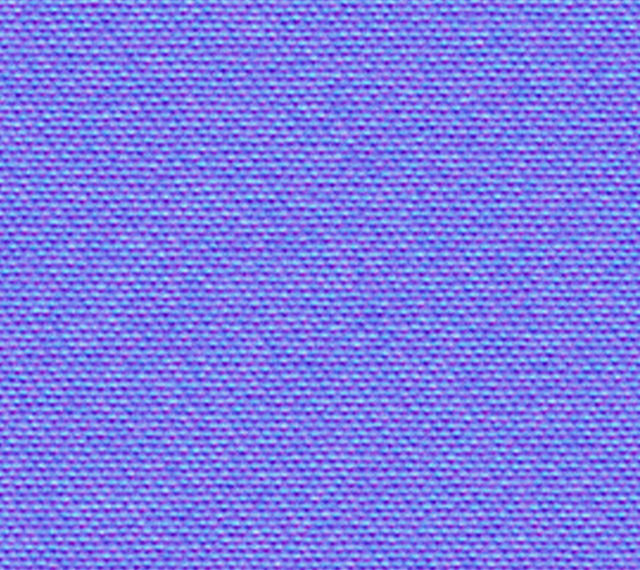
Reproduce this texture map procedurally as a Shadertoy shader.

```glsl
// Tangent-space normal map of a tightly woven cloth: staggered rows of
// rounded thread bumps. Each bump is a tapered Gaussian whose slope is
// summed analytically, then tilted, jittered and grained before colouring.

const vec2  REPEATS      = vec2(54.0, 70.0);  // bumps across, rows down
const vec2  BUMP_RADIUS  = vec2(0.36, 0.40);  // in cells
const float TAPER        = 0.25;              // bumps widen upwards
const vec2  JITTER       = vec2(0.20, 0.18);  // bump centre offset, in cells
const float HEIGHT_VARY  = 0.50;              // bump height variation
const float WOBBLE       = 0.06;              // slow drift of the rows
const vec2  SLOPE_GAIN   = vec2(0.11, 0.41);
const vec2  TILT         = vec2(0.11, 0.03);  // random lean of each bump
const vec2  GRAIN        = vec2(0.13, 0.13);  // fibre noise
const float GRAIN_CELLS  = 240.0;             // fibre cells per canvas height
const vec3  FLAT_COLOUR  = vec3(0.473, 0.432, 0.912);

vec2 hash22(vec2 p) {
    vec3 q = fract(vec3(p.xyx) * vec3(0.1031, 0.1030, 0.0973));
    q += dot(q, q.yzx + 33.33);
    return fract((q.xx + q.yz) * q.zy);
}

// Two independent channels of smooth noise, each in -0.5 .. 0.5
vec2 noise2(vec2 p) {
    vec2 cell = floor(p);
    vec2 f = fract(p);
    f = f * f * (3.0 - 2.0 * f);
    vec2 low  = mix(hash22(cell), hash22(cell + vec2(1, 0)), f.x);
    vec2 high = mix(hash22(cell + vec2(0, 1)), hash22(cell + vec2(1, 1)), f.x);
    return mix(low, high, f.y) - 0.5;
}

// Sum of bump slopes around a point in weave units
vec2 weaveSlope(vec2 p) {
    vec2 slope = vec2(0.0);
    for (int j = -1; j <= 1; j++) {
        float row = floor(p.y) + float(j);
        float shift = 0.5 * mod(row, 2.0);
        for (int i = -1; i <= 1; i++) {
            vec2 id = vec2(floor(p.x - shift) + float(i), row);
            vec2 place = hash22(id + 17.0) - 0.5;
            vec2 shape = hash22(id + 91.0) - 0.5;
            vec2 centre = id + vec2(0.5 + shift, 0.5) + place * JITTER;

            vec2 d = (p - centre) / BUMP_RADIUS;
            d.x /= 1.0 + TAPER * clamp(d.y, -1.5, 1.5);
            float falloff = exp(-dot(d, d));

            float height = 1.0 + HEIGHT_VARY * shape.x;
            vec2 lean = (hash22(id + 53.0) - 0.5) * 2.0 * TILT;
            slope += falloff * (2.0 * d * height * SLOPE_GAIN + lean);
        }
    }
    return slope;
}

void mainImage(out vec4 fragColor, in vec2 fragCoord) {
    vec2 uv = fragCoord / iResolution.xy;
    vec2 canvas = fragCoord / iResolution.y;

    // Woven threads with slightly wandering rows
    vec2 p = uv * REPEATS + WOBBLE * noise2(canvas * 12.0);
    vec2 slope = weaveSlope(p);

    // Fibre grain in two sizes
    slope += GRAIN * noise2(canvas * GRAIN_CELLS);
    slope += GRAIN * noise2(canvas * GRAIN_CELLS * 0.7 + 70.0);

    // Slope to colour: upward faces are pale cyan, downward ones violet
    vec3 colour = FLAT_COLOUR;
    colour.r += slope.x + 0.2 * slope.y;
    colour.g += slope.y;
    colour.b += 0.26 * slope.y - 0.35 * dot(slope, slope);
    fragColor = vec4(clamp(colour, 0.0, 1.0), 1.0);
}
```
